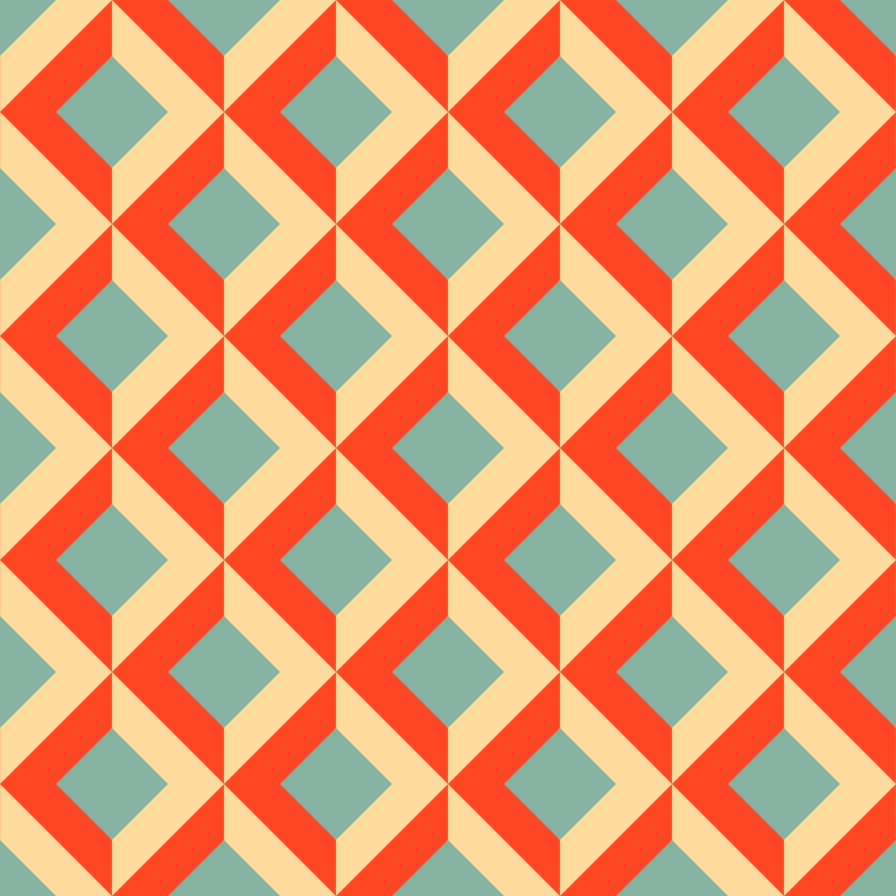
Reproduce this pattern procedurally as a three.js fragment shader.

```glsl
#define REPEATS 4.0
#define CORE_RADIUS 0.25
#define EDGE_SOFTNESS 0.001
#define RED vec3(1.0, 0.28, 0.14)
#define CREAM vec3(0.99, 0.86, 0.61)
#define TEAL vec3(0.53, 0.70, 0.63)

varying vec2 vUv;

// 0 on the negative side of an edge, 1 on the positive side; distance in cells
float softStep(float dist) {
  float halfWidth = EDGE_SOFTNESS * REPEATS;
  return smoothstep(-halfWidth, halfWidth, dist);
}

// Signed distance to a diamond with the given centre-to-corner radius
float diamond(vec2 p, float radius) {
  return (abs(p.x) + abs(p.y) - radius) * 0.70710678;
}

// Diamond frame: red left half, cream right half, teal core
vec3 tileColor(vec2 p) {
  vec3 frame = mix(RED, CREAM, softStep(p.x));
  return mix(TEAL, frame, softStep(diamond(p, CORE_RADIUS)));
}

void main() {
  // Two interlocking lattices, offset by half a cell both ways
  vec2 grid = vUv * REPEATS;
  vec2 centred = fract(grid) - 0.5;
  vec2 offset = fract(grid + 0.5) - 0.5;

  float outside = softStep(diamond(centred, 0.5));
  vec3 color = mix(tileColor(centred), tileColor(offset), outside);
  gl_FragColor = vec4(color, 1.0);
}
```
